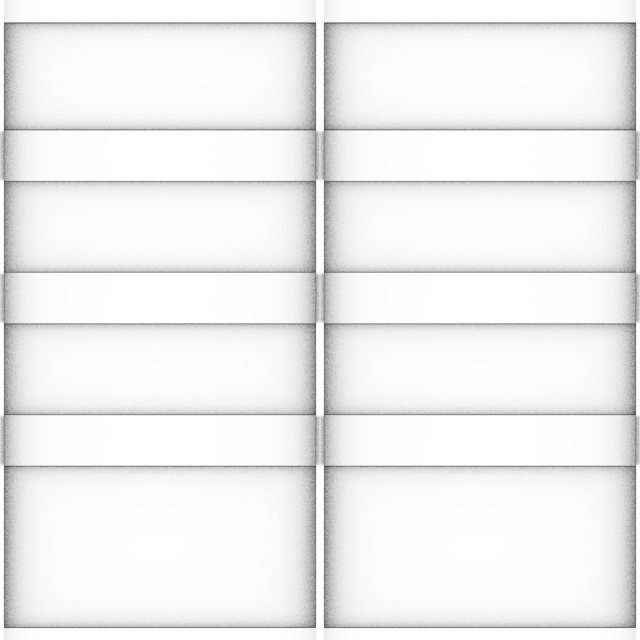
Give the GLSL for this pattern, as a three.js fragment shader.

```glsl
varying vec2 vUv;

const float COLUMNS = 2.0;
const float GAP = 0.0065;            // half the space between panels
const float PANEL_BOTTOM = 0.0195;
const float PANEL_TOP = 0.9642;
const int BANDS = 3;
const float FIRST_BAND = 0.3118;     // centre of the lowest band
const float BAND_STEP = 0.2225;
const float BAND_HALF = 0.0402;
const float LINE_HALF = 0.001;
const float BAND_LINE = 0.30;
const float PANEL_LINE = 0.40;
const float SIDE_LINE = 0.14;
const float BAND_SHADE = 0.8;        // side shade on bands relative to panels
const float GRAIN_CELLS = 512.0;
const float GRAIN = 0.3;
const vec3 PAPER = vec3(0.996);

float hash(vec2 p) {
  vec3 q = fract(vec3(p.xyx) * 0.1031);
  q += dot(q, q.yzx + 33.33);
  return fract((q.x + q.y) * q.z);
}

// Antialiased coverage of a signed distance, positive inside
float cover(float d, float aa) {
  return smoothstep(-0.5 * aa, 0.5 * aa, d);
}

float line(float d, float aa) {
  return cover(LINE_HALF - abs(d), aa);
}

// Tight contact shadow with a wide, faint tail
float falloff(float d, float strength, float reach, float tail, float tailReach) {
  d = max(d, 0.0);
  return strength * exp(-d / reach) + tail * exp(-d / tailReach);
}

float bandDistance(float y) {
  float d = 1.0;
  for (int i = 0; i < BANDS; i++) {
    float centre = FIRST_BAND + float(i) * BAND_STEP;
    d = min(d, abs(y - centre) - BAND_HALF);
  }
  return d;
}

void main() {
  float aa = fwidth(vUv.y);
  float width = 1.0 / COLUMNS;
  vec2 p = vec2(fract(vUv.x * COLUMNS) * width, vUv.y);

  // Distances to the panel sides, its ends and the bands
  float side = min(p.x, width - p.x) - GAP;
  float end = min(p.y - PANEL_BOTTOM, PANEL_TOP - p.y);
  float band = bandDistance(p.y);
  float inSide = cover(side, aa);
  float inPanel = cover(end, aa);
  float inBand = cover(-band, aa);

  // Soft shading on panel, band and the strip beyond the ends
  float sideShade = falloff(side, 0.45, 0.0143, 0.03, 0.065);
  float edgeShade = falloff(min(end, band), 0.24, 0.0065, 0.04, 0.029);
  float panelShade = 1.0 - (1.0 - sideShade) * (1.0 - edgeShade);
  float stripShade = 0.08 * exp(-max(side, 0.0) / 0.013);
  float shade = mix(panelShade, BAND_SHADE * sideShade, inBand);
  shade = mix(stripShade, shade, inPanel);

  // Band ends showing softly in the gap
  float gapShade = mix(0.14, 0.34, clamp(1.0 + side / GAP, 0.0, 1.0));
  gapShade *= smoothstep(-0.001, 0.006, -band);
  shade = mix(gapShade, shade, inSide);

  // Grain, repeated with each column and stronger in the shade
  float grain = hash(floor(p * GRAIN_CELLS)) - 0.5;
  shade *= 1.0 + GRAIN * grain;

  // Thin outlines
  float lines = max(BAND_LINE * line(band, aa), PANEL_LINE * line(end, aa)) * inSide;
  lines = max(lines, SIDE_LINE * line(side, aa) * inPanel);

  gl_FragColor = vec4(PAPER * (1.0 - shade) * (1.0 - lines), 1.0);
}
```
